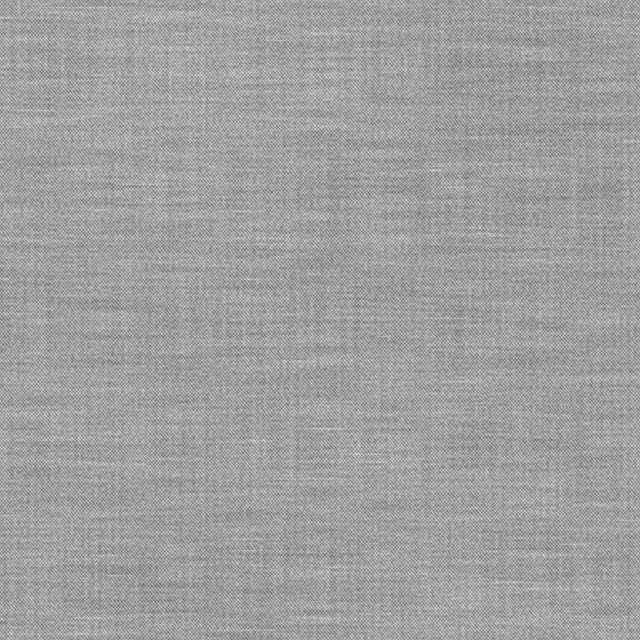
Give the GLSL for this texture, as a WebGL 1 fragment shader.

```glsl
precision highp float;
// Fine grey woven cloth with uneven horizontal threads and sparse slubs.

uniform vec2 u_resolution;

#define CLOTH_COLOR vec3(0.626, 0.632, 0.621)
#define WEAVE_COUNT vec2(192.0, 166.0)
#define WEAVE_CONTRAST 0.125
#define DIAGONAL_LEAN 0.64
#define THREAD_WOBBLE 0.16
#define WEFT_STREAKS 0.085
#define WARP_STREAKS 0.035
#define GRAIN 0.10
#define CLOUDS 0.025
#define SLUB_CHANCE 0.26
#define SLUB_THICKNESS 0.0012
#define SLUB_CONTRAST 0.085

const float TAU = 6.2831853;

float hash(vec2 p) {
  vec3 q = fract(p.xyx * vec3(0.1031, 0.1030, 0.0973));
  q += dot(q, q.yzx + 33.33);
  return fract((q.x + q.y) * q.z);
}

vec2 gradient(vec2 cell) {
  float angle = TAU * hash(cell);
  return vec2(cos(angle), sin(angle));
}

float gradientNoise(vec2 p) {
  vec2 cell = floor(p);
  vec2 f = p - cell;
  vec2 blend = f * f * f * (f * (f * 6.0 - 15.0) + 10.0);
  vec2 e = vec2(1.0, 0.0);
  float bottom = mix(dot(gradient(cell), f),
                     dot(gradient(cell + e.xy), f - e.xy), blend.x);
  float top = mix(dot(gradient(cell + e.yx), f - e.yx),
                  dot(gradient(cell + e.xx), f - e.xx), blend.x);
  return 1.4 * mix(bottom, top, blend.y);
}

// Staggered thread crossings, leaning towards one diagonal.
float weave(vec2 p, float pixel) {
  vec2 wobble = vec2(gradientNoise(p * vec2(45.0, 90.0)),
                     gradientNoise(p * vec2(25.0, 110.0) + 31.0));
  vec2 phase = TAU * (p * WEAVE_COUNT + THREAD_WOBBLE * wobble);
  float crossings = mix(cos(phase.x - phase.y), cos(phase.x + phase.y), DIAGONAL_LEAN);
  // Fade out where the threads are too fine for the pixel grid.
  float resolved = 1.0 - smoothstep(0.42, 0.65, WEAVE_COUNT.x * pixel);
  return crossings * resolved;
}

// Sparse tapered dashes, mostly light, lying along the weft.
float slubs(vec2 p, float pixel) {
  float sum = 0.0;
  for (int i = 0; i < 3; i++) {
    float layer = float(i);
    vec2 grid = vec2(3.0 + 3.0 * layer, 38.0 + 9.0 * layer);
    vec2 q = p * grid + 17.0 * layer;
    q.x += 7.0 * hash(vec2(floor(q.y), layer + 3.0));
    vec2 cell = floor(q);
    float present = step(hash(cell + 5.0), SLUB_CHANCE);
    vec2 center = 0.35 + 0.3 * vec2(hash(cell + 11.0), hash(cell + 23.0));
    vec2 offset = abs(q - cell - center);
    float halfLength = mix(0.08, 0.34, hash(cell + 41.0));
    float along = 1.0 - smoothstep(0.3 * halfLength, halfLength, offset.x);
    float across = 1.0 - smoothstep(0.0, SLUB_THICKNESS + 0.5 * pixel, offset.y / grid.y);
    float tone = hash(cell + 67.0) < 0.2 ? -0.7 : mix(0.4, 1.2, hash(cell + 83.0));
    sum += present * along * across * tone;
  }
  return sum;
}

void main() {
  float pixel = 1.0 / u_resolution.y;
  vec2 p = gl_FragCoord.xy * pixel;

  float shade = WEAVE_CONTRAST * weave(p, pixel);

  // Uneven yarn: long weft streaks, faint warp streaks and fibre grain.
  float weft = 0.65 * gradientNoise(p * vec2(9.0, 170.0) + 7.0)
             + 0.35 * gradientNoise(p * vec2(3.0, 55.0) + 53.0);
  shade += WEFT_STREAKS * weft;
  shade += WARP_STREAKS * gradientNoise(p * vec2(150.0, 5.0) + 19.0);
  shade += GRAIN * gradientNoise(p * vec2(190.0, 235.0) + 71.0);

  // Broad, soft changes of light over the cloth.
  shade += CLOUDS * gradientNoise(p * vec2(2.0, 3.0) + 97.0);
  shade += SLUB_CONTRAST * slubs(p, pixel);

  gl_FragColor = vec4(clamp(CLOTH_COLOR + shade, 0.0, 1.0), 1.0);
}
```
